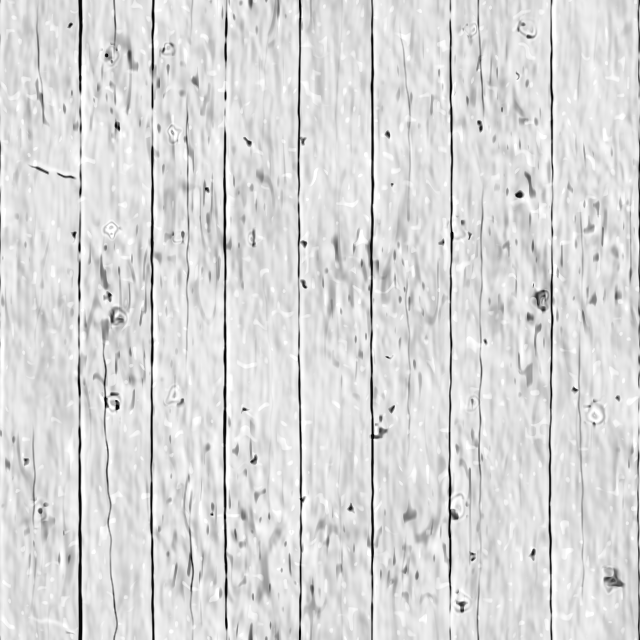
Give the GLSL for this texture map, as a WebGL 1 fragment shader.

```glsl
precision highp float;
uniform vec2 u_resolution;

// Board joints across the canvas, their half widths and the split strength beside each
const vec4 SEAMS_LEFT = vec4(0.125, 0.238, 0.353, 0.469);
const vec4 SEAMS_RIGHT = vec4(0.582, 0.704, 0.861, 0.997);
const vec4 WIDTHS_LEFT = vec4(0.0022, 0.0017, 0.0018, 0.0014);
const vec4 WIDTHS_RIGHT = vec4(0.0017, 0.0012, 0.0012, 0.0010);
const vec4 SPLITS_LEFT = vec4(0.9, 0.85, 0.1, 0.1);
const vec4 SPLITS_RIGHT = vec4(0.4, 0.75, 0.4, 0.6);

const float PAINT_TONE = 0.882;
const float SEAM_TONE = 0.04;
const float HIGHLIGHT_KNEE = 0.89;
const float HIGHLIGHT_SLOPE = 0.62;
const float SPLIT_HALF_WIDTH = 0.0011;
const vec2 KNOT_GRID = vec2(9.0, 7.0);
const float KNOT_CHANCE = 0.28;
const vec2 PIT_GRID = vec2(14.0, 12.0);
const float PIT_CHANCE = 0.17;

float hash(vec2 p) {
  vec3 q = fract(p.xyx * 0.1031);
  q += dot(q, q.yzx + 33.33);
  return fract((q.x + q.y) * q.z);
}

// Value noise that wraps at the canvas edges; freq must be whole numbers
float noise(vec2 p, vec2 freq) {
  vec2 q = p * freq;
  vec2 i = floor(q);
  vec2 f = fract(q);
  f = f * f * (3.0 - 2.0 * f);
  vec2 a = mod(i, freq);
  vec2 b = mod(i + 1.0, freq);
  vec2 salt = freq.yx;
  return mix(mix(hash(a + salt), hash(vec2(b.x, a.y) + salt), f.x),
             mix(hash(vec2(a.x, b.y) + salt), hash(b + salt), f.x), f.y);
}

// Side-lit bumps, centred on zero
float relief(vec2 p, vec2 freq) {
  return noise(p, freq) - noise(p + vec2(0.9, 0.4) / freq, freq);
}

// Thin winding lines along the contours of the noise
float wrinkle(vec2 p, vec2 freq) {
  return 1.0 - smoothstep(0.02, 0.10, abs(noise(p, freq) - 0.5));
}

float stroke(float dist, float halfWidth, float soft) {
  return clamp((halfWidth - dist) / soft + 0.5, 0.0, min(1.0, 2.0 * halfWidth / soft));
}

float bell(float x, float width) {
  return exp(-x * x / (width * width));
}

float wrapped(float x) {
  return fract(x + 0.5) - 0.5;
}

// Offset from the scattered spot of this grid cell
vec2 scatter(vec2 p, vec2 grid, out vec2 cell) {
  vec2 g = p * grid;
  cell = mod(floor(g), grid);
  vec2 centre = 0.3 + 0.4 * vec2(hash(cell + 11.3), hash(cell + 23.7));
  return (fract(g) - centre) / grid;
}

float paintGrain(vec2 p) {
  vec2 q = p + vec2(0.008 * (noise(p, vec2(24.0, 15.0)) - 0.5),
                    0.020 * (noise(p, vec2(60.0, 14.0)) - 0.5));
  float rough = smoothstep(0.35, 0.75, noise(p, vec2(11.0, 7.0)));
  float tone = (0.07 + 0.07 * rough) * relief(q, vec2(104.0, 44.0));
  tone += (0.07 + 0.04 * rough) * relief(q, vec2(165.0, 70.0));
  tone += 0.10 * (noise(q, vec2(196.0, 13.0)) - 0.5);
  tone += 0.07 * (noise(q, vec2(64.0, 23.0)) - 0.5);
  tone += 0.06 * (noise(p, vec2(9.0, 8.0)) - 0.5);
  // Wrinkles, dark flakes and pale paint beads
  float broken = smoothstep(0.45, 0.75, noise(p, vec2(58.0, 26.0)));
  tone -= (0.06 + 0.14 * rough) * broken * wrinkle(q, vec2(46.0, 9.0));
  tone -= 0.38 * rough * smoothstep(0.76, 0.98, noise(q, vec2(150.0, 47.0)));
  tone += 0.13 * smoothstep(0.78, 0.95, noise(q, vec2(108.0, 82.0)));
  return tone;
}

float knots(vec2 p) {
  vec2 cell;
  vec2 d = scatter(p, KNOT_GRID, cell) * vec2(1.0, 0.8);
  d += 0.010 * (vec2(noise(p, vec2(88.0, 70.0)), noise(p, vec2(74.0, 81.0))) - 0.5);
  float r = length(d) / mix(0.011, 0.018, hash(cell + 5.1));
  float body = (1.0 - smoothstep(0.7, 1.3, r)) * step(hash(cell + 7.0), KNOT_CHANCE);
  float decay = smoothstep(0.62, 0.88, noise(p, vec2(126.0, 104.0)));
  float worn = noise(p, vec2(67.0, 52.0));
  return body * (0.22 * worn * cos(r * 10.0 + 2.0) + 0.02 - 0.55 * decay);
}

float pits(vec2 p, float pixel) {
  vec2 cell;
  vec2 d = scatter(p, PIT_GRID, cell) * vec2(1.0, 0.75);
  d += 0.009 * (vec2(noise(p, vec2(130.0, 108.0)), noise(p, vec2(115.0, 121.0))) - 0.5);
  float size = mix(0.0010, 0.0042, hash(cell + 3.9));
  float present = step(hash(cell + 41.0), PIT_CHANCE);
  float rim = bell(length(d - vec2(0.003, -0.002)), size * 2.0);
  return present * (0.13 * rim - 0.80 * stroke(length(d), size, pixel + 0.0020));
}

// Joint with a pale lip, and a broken split in the board to its right
float joint(vec2 p, float seam, float halfWidth, float split, float pixel) {
  vec2 along = vec2(seam, p.y);
  float bend = 0.005 * (noise(along, vec2(23.0, 4.0)) - 0.5)
             + 0.0018 * (noise(along, vec2(27.0, 52.0)) - 0.5);
  float dx = wrapped(p.x - seam + bend);
  float wear = 0.7 * noise(along, vec2(31.0, 6.0)) + 0.5 * noise(along, vec2(37.0, 80.0));
  float gap = stroke(abs(dx), halfWidth * (0.25 + 1.05 * wear), pixel + 0.0009);
  float lip = 0.5 + noise(along, vec2(41.0, 18.0));
  float tone = 0.12 * lip * bell(dx - 0.005, 0.0035) + 0.04 * bell(dx + 0.006, 0.004);
  tone -= (PAINT_TONE - SEAM_TONE + 0.08) * gap * smoothstep(0.05, 0.50, wear);

  float wander = 0.020 * (noise(along, vec2(29.0, 5.0)) - 0.5)
               + 0.005 * (noise(along, vec2(39.0, 38.0)) - 0.5);
  float crackX = dx - mix(0.045, 0.066, hash(vec2(seam * 97.0, 2.0))) + wander;
  float open = split * smoothstep(0.30, 0.65, noise(along, vec2(43.0, 8.0)));
  open *= 0.45 + 0.75 * noise(along, vec2(47.0, 60.0));
  tone += open * (0.09 * bell(crackX - 0.004, 0.004)
                  - 0.75 * stroke(abs(crackX), SPLIT_HALF_WIDTH, pixel + 0.0008));
  return tone;
}

// Two slanting breaks across the first board
float crossBreaks(vec2 p, float pixel) {
  float tone = 0.0;
  float span = smoothstep(0.04, 0.06, p.x) * (1.0 - smoothstep(0.112, 0.122, p.x));
  for (int k = 0; k < 2; k++) {
    float height = 0.02 + 0.71 * float(k) - 0.35 * (p.x - 0.08);
    float dy = wrapped(p.y - height + 0.014 * (noise(p, vec2(80.0, 40.0)) - 0.5));
    float flaking = smoothstep(0.3, 0.6, noise(p, vec2(85.0, 40.0)));
    tone += span * (0.13 * bell(dy - 0.005, 0.004) - 0.7 * flaking * stroke(abs(dy), 0.0016, pixel + 0.001));
  }
  return tone;
}

void main() {
  vec2 p = gl_FragCoord.xy / u_resolution;
  float pixel = 1.0 / min(u_resolution.x, u_resolution.y);
  float tone = PAINT_TONE + paintGrain(p) + knots(p) + pits(p, pixel) + crossBreaks(p, pixel);
  for (int i = 0; i < 4; i++) {
    tone += joint(p, SEAMS_LEFT[i], WIDTHS_LEFT[i], SPLITS_LEFT[i], pixel);
    tone += joint(p, SEAMS_RIGHT[i], WIDTHS_RIGHT[i], SPLITS_RIGHT[i], pixel);
  }
  // Hold back the brightest paint
  tone = min(tone, HIGHLIGHT_KNEE) + HIGHLIGHT_SLOPE * max(tone - HIGHLIGHT_KNEE, 0.0);
  gl_FragColor = vec4(vec3(clamp(tone, 0.03, 1.0)), 1.0);
}
```
